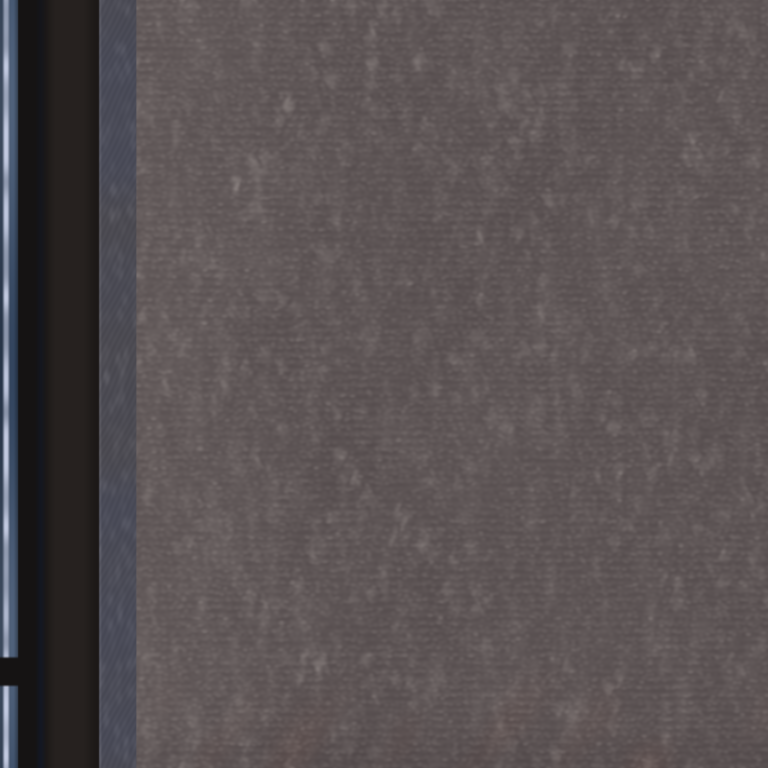
Give the GLSL for this texture, as a Shadertoy shader.

```glsl
// Ribbed, slubby warm-grey blind hanging beside a dark window frame.
// The cloth is sine ribs plus stretched cellular flecks; the frame and
// glass are vertical bands blended with soft steps.

#define RIBS 97.0
#define RIB_DEPTH 0.011
#define SLUB_DEPTH 0.070
#define GRAIN_DEPTH 0.034
#define GLASS_EDGE 0.0235
#define FRAME_EDGE 0.0570
#define CLOTH_EDGE 0.1290
#define HEM_EDGE 0.1775
#define CLOTH_COLOR vec3(0.374, 0.340, 0.341)
#define HEM_COLOR vec3(0.302, 0.297, 0.325)
#define FRAME_COLOR vec3(0.150, 0.130, 0.122)

vec3 hash3(vec2 p) {
    vec3 q = fract(p.xyx * vec3(0.1031, 0.1030, 0.0973));
    q += dot(q, q.yxz + 33.33);
    return fract((q.xxy + q.yzz) * q.zyx);
}

// Soft blobs, one per cell; a high rarity leaves only a few strong ones.
float flecks(vec2 p, float rarity) {
    vec2 cell = floor(p);
    float sum = 0.0;
    for (int j = -1; j <= 1; j++)
    for (int i = -1; i <= 1; i++) {
        vec2 id = cell + vec2(i, j);
        vec3 rnd = hash3(id + 17.0);
        vec2 d = p - id - rnd.xy;
        float falloff = max(1.0 - dot(d, d), 0.0);
        sum += pow(rnd.z, rarity) * falloff * falloff * falloff;
    }
    return sum;
}

// Slow variation of light over the cloth.
float drift(vec2 p) {
    return (sin(p.x * 9.0 + 2.0 * sin(p.y * 5.0))
          + sin(p.y * 13.0 + 2.0 * sin(p.x * 11.0 + 1.0))
          + sin(p.x * 27.0 - p.y * 19.0)) / 3.0;
}

float band(float x, float a, float b, float soft) {
    return smoothstep(a - soft, a + soft, x) * (1.0 - smoothstep(b - soft, b + soft, x));
}

vec3 cloth(vec2 p) {
    // Yarn: fine grain, short slubs, and longer vertical streaks
    float grain = flecks(p * vec2(150.0, 190.0), 1.0) - 0.39;
    vec2 bent = p + 0.0025 * vec2(sin(p.y * 210.0 + 3.0 * sin(p.x * 90.0)), 0.0);
    float slub = flecks(bent * vec2(88.0, 52.0), 5.0) - 0.13;
    float streak = flecks(p * vec2(62.0, 17.0) + 40.0, 3.0) - 0.20;
    float cluster = 0.8 + 0.45 * drift(p * 1.7 + 3.0);

    // Ribs: slightly uneven horizontal rows
    float wobble = 0.9 * grain + 0.4 * sin(p.x * 43.0 + p.y * 31.0);
    float rib = sin(6.28318 * p.y * RIBS + wobble);
    rib *= 0.75 + 0.35 * drift(p * 2.3);

    float light = RIB_DEPTH * rib + GRAIN_DEPTH * grain
                + SLUB_DEPTH * cluster * slub + 0.028 * streak;
    light += 0.007 * drift(p) + 0.022 * (1.0 - smoothstep(0.15, 0.5, p.x));
    light -= 0.020 * (1.0 - smoothstep(0.0, 0.07, p.y));
    vec3 col = CLOTH_COLOR + light * vec3(1.0, 1.0, 0.95);
    float redGlow = (1.0 - smoothstep(0.0, 0.16, p.y)) * max(drift(p * 2.0), 0.0);
    return col + redGlow * vec3(0.022, 0.0, -0.008);
}

vec3 hem(vec2 p) {
    float twill = sin(p.x * 850.0 - p.y * 420.0 + 2.0 * sin(p.y * 37.0));
    float slub = flecks(p * vec2(130.0, 60.0) + 9.0, 3.0) - 0.20;
    float cool = 0.5 + 0.5 * sin(p.y * 8.0 + 1.8 * sin(p.y * 17.0));
    vec3 col = HEM_COLOR + 0.009 * twill + 0.045 * slub;
    return col + cool * vec3(-0.008, 0.002, 0.024);
}

vec3 window(vec2 p, float soft) {
    // Frame with a faint blue reflection along its inner edge
    float face = smoothstep(0.050, 0.075, p.x);
    vec3 col = mix(vec3(0.082, 0.074, 0.074), FRAME_COLOR, face);
    col *= 1.0 - 0.28 * smoothstep(0.105, CLOTH_EDGE, p.x);
    float glint = band(p.x, 0.049, FRAME_EDGE, 0.004);
    col += glint * (1.0 - 0.6 * p.y) * vec3(-0.01, 0.015, 0.060);

    // Panes: blue glass and a bright vertical highlight, split by a bar
    vec3 glass = mix(vec3(0.20, 0.27, 0.37), vec3(0.31, 0.38, 0.48), 0.5 + 0.5 * sin(p.y * 9.0));
    glass *= 0.75 + 0.25 * band(p.x, 0.012, 0.020, 0.003);
    float shine = band(p.x, 0.0045, 0.0115, 0.0025);
    shine *= 0.82 + 0.18 * sin(p.y * 23.0 + 2.0 * sin(p.y * 41.0));
    glass = mix(glass, vec3(0.76, 0.79, 0.88), shine);
    float pane = 1.0 - band(p.y, 0.107, 0.144, soft + 0.001);
    pane *= 1.0 - smoothstep(GLASS_EDGE - soft, GLASS_EDGE + soft, p.x);
    return mix(col, glass, pane);
}

void mainImage(out vec4 fragColor, in vec2 fragCoord) {
    vec2 p = fragCoord / iResolution.y;
    float soft = 1.0 / iResolution.y;

    // Layers from left to right: window, hem, cloth
    vec3 col = window(p, soft);
    col = mix(col, hem(p), smoothstep(CLOTH_EDGE - soft, CLOTH_EDGE + soft, p.x));
    col += 0.045 * band(p.x, CLOTH_EDGE, CLOTH_EDGE + 0.003, soft);
    col = mix(col, cloth(p), smoothstep(HEM_EDGE - soft, HEM_EDGE + soft, p.x));
    fragColor = vec4(col, 1.0);
}
```
